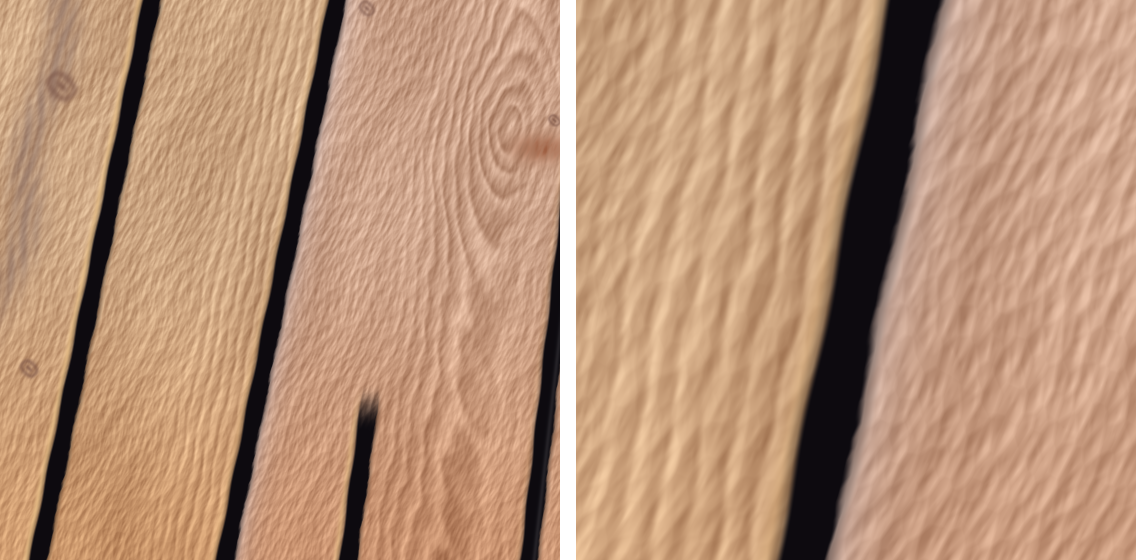
Left: the whole. Right: its middle third, enlarged.
Reproduce this texture procedurally as a WebGL 2 fragment shader.

```glsl
#version 300 es
precision highp float;
// Weathered timber deck: leaning boards split by dark gaps, one gap stopping short.
// Layered sines make the ridged grain, which bends round a knot; embossed
// cellular noise, stretched along the boards, makes the rough sawn fibres.
uniform vec2 u_resolution;
out vec4 fragColor;

vec2 hash2(vec2 p) {
  vec3 q = fract(p.xyx * vec3(0.1031, 0.103, 0.0973));
  q += dot(q, q.yzx + 33.33);
  return fract((q.xx + q.yz) * q.zy);
}

// Distance to the nearest scattered cell point
float cellular(vec2 p) {
  vec2 id = floor(p), f = fract(p);
  float nearest = 2.0;
  for (int y = -1; y <= 1; y++)
    for (int x = -1; x <= 1; x++) {
      vec2 o = vec2(x, y);
      vec2 d = o + hash2(id + o) - f;
      nearest = min(nearest, dot(d, d));
    }
  return sqrt(nearest);
}

// Slope of the cell heights, lit from the side
float emboss(vec2 p) {
  return cellular(p + vec2(0.34, -0.12)) - cellular(p);
}

float blotches(vec2 p) {
  return (sin(p.x * 17.0 + 2.0 * sin(p.y * 6.0)) + sin(p.y * 13.0 + p.x * 9.0 + 1.7)
        + sin(p.x * 41.0 - p.y * 21.0 + 2.0 * sin(p.y * 17.0))) / 3.0;
}

// Rounded rib with one side steeper than the other
float ridge(float x) {
  float a = 6.2832 * x;
  return sin(a + 0.6 * sin(a));
}

float bump(float x, float width) {
  return exp(-x * x / (width * width));
}

void main() {
  vec2 p = gl_FragCoord.xy / u_resolution;

  // Grain coordinate: the lean eases off toward the right
  float lean = mix(0.2, 0.12, smoothstep(0.42, 0.9, p.x - 0.18 * p.y));
  float u = p.x - lean * p.y;
  float wave = 0.0022 * sin(p.y * 31.0 + u * 40.0) + 0.0012 * sin(p.y * 83.0 + u * 110.0);
  float leftBoard = 1.0 - smoothstep(0.06, 0.075, u);
  float wideBoard = smoothstep(0.4, 0.405, u);

  // Rough fibres
  vec2 fibre = vec2(p.x - 0.36 * p.y + 0.004 * sin(p.y * 27.0), p.y);
  float rough = 0.6 * emboss(fibre * vec2(72.0, 27.0))
              + 0.5 * emboss(fibre * vec2(135.0, 58.0) + 19.0);
  float tone = 0.07 + 0.26 * blotches(vec2(u * 1.3, p.y * 0.7));

  // Straight ribs on the narrow boards
  float ribs = smoothstep(0.21, 0.32, u) * (1.0 - wideBoard) + 0.3 * leftBoard;
  tone += 0.42 * ribs * ridge((u + wave) / 0.0205);

  // Ribs on the wide board swell outward round the knot
  vec2 eye = vec2(u - 0.81, p.y - 0.775);
  float ring = sqrt(eye.x * eye.x + 0.011 * (1.0 - exp(-eye.y * eye.y / 0.035)));
  float arch = wideBoard * smoothstep(0.26, 0.12, ring) * mix(1.0, 0.4, smoothstep(-0.02, 0.05, eye.x));
  tone += 0.46 * arch * ridge((ring + 1.4 * wave) / 0.022);
  tone += rough * mix(1.5, 0.95, max(ribs, arch));

  vec3 wood = mix(vec3(0.69, 0.53, 0.42), vec3(0.86, 0.72, 0.61), 0.5 + tone);
  wood *= mix(vec3(1.01, 1.0, 0.93), vec3(1.0, 0.97, 0.97), wideBoard);
  wood *= mix(vec3(1.0, 0.92, 0.84), vec3(1.0, 1.01, 1.03), smoothstep(-0.1, 0.65, p.y));

  // Grey-violet stain running up the left board
  float stain = bump(u + 0.085 + 0.012 * sin(p.y * 19.0), 0.032) * smoothstep(0.33, 0.55, p.y);
  wood = mix(wood, vec3(0.5, 0.4, 0.38), 0.55 * stain * (0.75 + 0.25 * sin(u * 260.0 + 3.0 * sin(p.y * 23.0))));

  // Knots: centre, radius; ringed and darker toward the middle
  vec3 knots[4] = vec3[4](vec3(0.11, 0.846, 0.03), vec3(0.052, 0.342, 0.018),
                          vec3(0.655, 0.985, 0.016), vec3(0.99, 0.785, 0.012));
  for (int i = 0; i < 4; i++) {
    vec2 d = (p - knots[i].xy) / knots[i].z;
    float r = length(d + 0.1 * sin(d.yx * 4.0));
    float rings = 0.5 + 0.5 * cos(r * 8.0);
    wood = mix(wood, vec3(0.47, 0.32, 0.27), (0.3 + 0.4 * rings) * (1.0 - smoothstep(0.5, 1.3, r)));
  }
  // Rust patch beside the big knot
  vec2 rust = (p - vec2(0.97, 0.735)) / vec2(0.05, 0.024);
  wood = mix(wood, vec3(0.56, 0.29, 0.17), 0.7 * exp(-dot(rust, rust)) * (0.8 + rough));

  // Gaps: foot position, lean, worn lip on the left, bleached edge on the right
  vec4 foot = vec4(0.068, 0.402, 0.622, 0.945), slant = vec4(0.203, 0.2, 0.135, 0.114);
  vec4 lip = vec4(0.75, 0.35, 0.6, 0.15), bleach = vec4(0.0, 0.7, 0.0, 0.1);
  for (int i = 0; i < 4; i++) {
    float x = p.x - foot[i] - slant[i] * p.y;
    float wear = 0.0012 * sin(p.y * 47.0 + float(i)) + 0.0035 * rough * step(0.0, x);
    float halfWidth = 0.0155 + wear;
    float present = i == 2 ? 1.0 - smoothstep(0.23, 0.315, p.y + 0.012 * rough) : 1.0;
    wood = mix(wood, vec3(0.9, 0.74, 0.52), present * lip[i] * bump(x + 0.0215, 0.006));
    float pale = smoothstep(0.0, 0.012, x) * exp(-max(x - 0.015, 0.0) / 0.018);
    wood = mix(wood, vec3(0.81, 0.73, 0.72) + 0.16 * rough, bleach[i] * pale);
    float shade = 1.0 - smoothstep(0.0, 0.009, abs(x) - halfWidth);
    wood *= 1.0 - 0.3 * present * shade;
    float hole = 1.0 - smoothstep(-0.0025, 0.0025, abs(x) - halfWidth);
    vec3 depth = vec3(0.05, 0.04, 0.06) + 0.09 * bump(x - 0.009, 0.004) * float(i == 3);
    wood = mix(wood, depth, hole * present);
  }
  fragColor = vec4(clamp(wood, 0.0, 1.0), 1.0);
}
```
